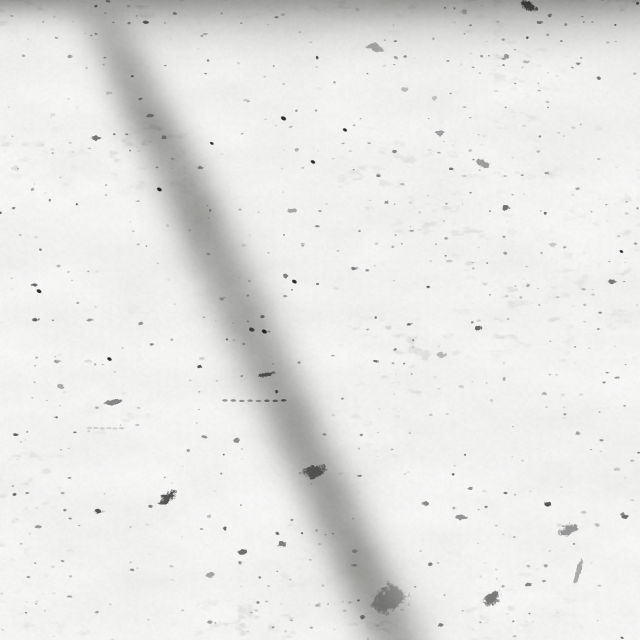
A three.js fragment shader for this texture:

```glsl
// Pale weathered plaster with a soft diagonal shadow, a shaded top edge, pits and stains.
varying vec2 vUv;

const vec3 PLASTER = vec3(0.953, 0.953, 0.951);
const vec3 SHADE_TINT = vec3(1.0, 1.0, 1.02);
const float BAND_FOOT = 0.618;      // x of the shadow at the bottom edge
const float BAND_SLOPE = 0.47;      // leftward drift per unit of height
const float BAND_WIDTH = 0.046;
const float BAND_DEPTH = 0.31;
const float TOP_DEPTH = 0.34;
const float TOP_REACH = 0.045;
const float MOTTLE = 0.055;
const float GRAIN = 0.018;
const float SOFT = 0.0013;          // edge smoothing

float hash(vec2 p) {
  return fract(sin(dot(p, vec2(127.1, 311.7))) * 43758.545);
}

float noise(vec2 p) {
  vec2 i = floor(p), f = fract(p);
  f = f * f * (3.0 - 2.0 * f);
  return mix(mix(hash(i), hash(i + vec2(1.0, 0.0)), f.x),
             mix(hash(i + vec2(0.0, 1.0)), hash(i + vec2(1.0)), f.x), f.y);
}

float fbm(vec2 p) {
  float sum = 0.0, gain = 0.5;
  for (int i = 0; i < 5; i++) {
    sum += gain * noise(p);
    p = p * 2.03 + 17.3;
    gain *= 0.5;
  }
  return sum;
}

// Shadow falling down the wall, blended with the shade along the top.
float shadow(vec2 p) {
  float d = (p.x - BAND_FOOT + BAND_SLOPE * p.y) / length(vec2(1.0, BAND_SLOPE));
  d += 0.012 * (fbm(p * 7.0) - 0.5);
  float width = BAND_WIDTH * mix(1.0, 0.86, smoothstep(0.5, 0.95, p.y));
  float strength = BAND_DEPTH * (0.8 + 0.4 * fbm(p * 9.0 + 4.0));
  strength *= 1.0 - 0.3 * smoothstep(0.8, 1.0, p.y);
  float band = strength * exp(-pow(abs(d) / width, 2.2));
  float reach = TOP_REACH * mix(0.65, 1.0, smoothstep(0.1, 0.28, p.x));
  float top = TOP_DEPTH * exp(-pow((1.0 - p.y) / reach, 1.3));
  return band + top - band * top / TOP_DEPTH;
}

// Ragged, tilted blot; radii along and across its axis.
float stain(vec2 p, vec2 center, vec2 radii, float tilt) {
  vec2 q = p - center;
  q = vec2(q.x * cos(tilt) + q.y * sin(tilt), q.y * cos(tilt) - q.x * sin(tilt));
  float ragged = length(q / radii) + 1.5 * (fbm(p * 150.0) - 0.5);
  return 1.0 - smoothstep(0.6, 1.1, ragged);
}

float pit(vec2 p, vec2 center, float radius) {
  vec2 q = p - center;
  q.y += 0.25 * q.x;
  return 1.0 - smoothstep(radius - SOFT, radius + SOFT, length(q * vec2(0.9, 1.15)));
}

// One random speck in some of the cells of a grid.
float specks(vec2 p, float cells, float density, float radius) {
  vec2 id = floor(p * cells);
  vec2 spot = 0.25 + 0.5 * vec2(hash(id + 3.1), hash(id + 8.7));
  vec2 q = (fract(p * cells) - spot) / cells;
  q *= vec2(0.6 + 0.5 * hash(id + 5.3), 1.2);
  float size = radius * (0.4 + 0.6 * hash(id + 1.9));
  float edge = length(q) + 0.9 * size * (noise(p * 320.0) - 0.5);
  float present = step(hash(id + cells), density);
  return present * hash(id + 6.4) * (1.0 - smoothstep(size - SOFT, size + SOFT, edge));
}

// Broken horizontal row of small dashes.
float dashes(vec2 p, vec2 start, float span, float pitch) {
  float x = p.x - start.x, id = floor(x / pitch);
  vec2 q = vec2((fract(x / pitch) - 0.5) * pitch, p.y - start.y);
  q.y += 0.001 * (hash(vec2(id, 2.0)) - 0.5);
  float inside = step(0.0, x) * step(x, span);
  float weight = 0.45 + 0.55 * hash(vec2(id, 7.0));
  return inside * weight * (1.0 - smoothstep(0.5, 1.2, length(q / vec2(0.0048, 0.0022))));
}

float largeStains(vec2 p) {
  float m = 0.50 * stain(p, vec2(0.490, 0.263), vec2(0.017, 0.010), 0.3);
  m = max(m, 0.65 * stain(p, vec2(0.263, 0.223), vec2(0.014, 0.008), 0.5));
  m = max(m, 0.50 * stain(p, vec2(0.770, 0.065), vec2(0.014, 0.009), 0.5));
  m = max(m, 0.38 * stain(p, vec2(0.889, 0.172), vec2(0.014, 0.009), 0.3));
  m = max(m, 0.65 * stain(p, vec2(0.826, 0.991), vec2(0.014, 0.008), -0.6));
  m = max(m, 0.55 * stain(p, vec2(0.418, 0.415), vec2(0.014, 0.004), 0.15));
  m = max(m, 0.45 * stain(p, vec2(0.178, 0.372), vec2(0.014, 0.004), 0.15));
  m = max(m, 0.30 * stain(p, vec2(0.904, 0.108), vec2(0.022, 0.004), 1.3));
  m = max(m, 0.28 * stain(p, vec2(0.607, 0.065), vec2(0.028, 0.020), 0.4));
  m = max(m, 0.35 * stain(p, vec2(0.755, 0.745), vec2(0.012, 0.006), -0.5));
  return max(m, 0.30 * stain(p, vec2(0.586, 0.926), vec2(0.013, 0.006), -0.2));
}

float darkPits(vec2 p) {
  float m = max(pit(p, vec2(0.249, 0.704), 0.0032), pit(p, vec2(0.489, 0.747), 0.0030));
  m = max(m, max(pit(p, vec2(0.443, 0.815), 0.0035), pit(p, vec2(0.539, 0.797), 0.0028)));
  m = max(m, max(pit(p, vec2(0.413, 0.482), 0.0034), pit(p, vec2(0.171, 0.439), 0.0030)));
  m = max(m, max(pit(p, vec2(0.331, 0.776), 0.0024), pit(p, vec2(0.460, 0.560), 0.0032)));
  return max(m, max(pit(p, vec2(0.061, 0.545), 0.0032), pit(p, vec2(0.971, 0.607), 0.0024)));
}

void main() {
  vec2 p = vUv;
  float worn = smoothstep(0.42, 0.68, fbm(p * vec2(5.0, 8.0) + 2.0));
  float mottle = MOTTLE * (fbm(p * vec2(9.0, 20.0)) - 0.4) + GRAIN * (noise(p * 260.0) - 0.5);
  float tone = shadow(p) + mottle + 0.07 * worn * smoothstep(0.58, 0.8, fbm(p * vec2(45.0, 80.0)));
  float marks = 0.65 * specks(p, 17.0, 0.22, 0.0050);
  marks = max(marks, 0.60 * specks(p + 0.37, 34.0, 0.16, 0.0032));
  marks = max(marks, 0.45 * specks(p + 0.71, 75.0, 0.07 + 0.10 * worn, 0.0021));
  marks = max(marks, max(largeStains(p), 0.82 * darkPits(p)));
  marks = max(marks, 0.60 * dashes(p, vec2(0.345, 0.374), 0.105, 0.0131));
  marks = max(marks, 0.22 * dashes(p, vec2(0.135, 0.331), 0.060, 0.0100));
  gl_FragColor = vec4((PLASTER - tone * SHADE_TINT) * (1.0 - marks), 1.0);
}
```
